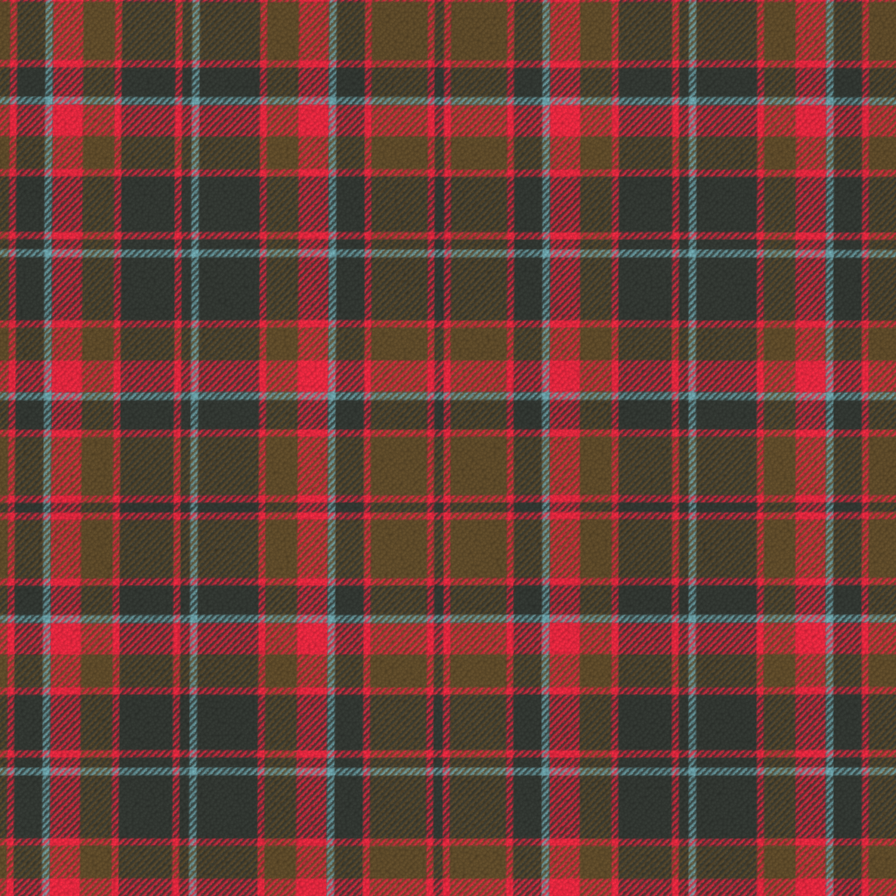
Reproduce this texture procedurally as a Shadertoy shader.

```glsl
// Woven tartan: one stripe sequence is laid out along x (warp) and again along y (weft).
// A soft diagonal twill wave decides how much of each thread shows; cellular
// noise gives the wool its fibre grain and layered sines its slow unevenness.

const vec3 DARK  = vec3(0.180, 0.200, 0.180);
const vec3 OLIVE = vec3(0.350, 0.275, 0.150);
const vec3 RED   = vec3(0.860, 0.140, 0.230);
const vec3 BLUE  = vec3(0.400, 0.610, 0.640);

const vec2 SETT_SIZE   = vec2(0.556, 0.578);   // size of one repeat
const vec2 SETT_CENTRE = vec2(0.4896, 0.5664); // mirror axis, y measured downward
const float TWILL_COUNT = 130.0;               // diagonal ribs across the canvas
const float WEAVE_CONTRAST = 0.33;             // how far one thread hides the other
const float YARN_BLUR = 0.0012;                // woolly softness of stripe edges
const float FIBRES = 290.0;
const float TAU = 6.2831853;

// Coverage of a stripe, softened at its edges
float band(float p, float centre, float halfWidth, float soft) {
    return clamp((halfWidth - abs(p - centre)) / soft + 0.5, 0.0, 1.0);
}

// Thread colour at position t, where one unit is one repeat
vec3 threadColour(float t, float soft) {
    float once = fract(t);
    float fold = min(once, 1.0 - once); // mirrored half of the sequence

    // Broad olive and red fields over the dark ground
    float olive = band(fold, 0.0800, 0.0565, soft) + band(fold, 0.3150, 0.0330, soft);
    float red = band(fold, 0.2530, 0.0305, soft);

    // Narrow red guard lines; the last one is not mirrored
    red += band(fold, 0.0165, 0.0070, soft) + band(fold, 0.1433, 0.0070, soft);
    red += band(fold, 0.3540, 0.0070, soft) + band(once, 0.4754, 0.0070, soft);

    // Blue lines, one of them unmirrored
    float blue = band(fold, 0.2148, 0.0075, soft) + band(once, 0.5095, 0.0075, soft);

    vec3 colour = mix(DARK, OLIVE, min(olive, 1.0));
    colour = mix(colour, RED, min(red, 1.0));
    return mix(colour, BLUE, min(blue, 1.0));
}

vec2 hash2(vec2 p) {
    vec3 q = fract(p.xyx * vec3(0.1031, 0.1030, 0.0973));
    q += dot(q, q.yzx + 33.33);
    return fract((q.xx + q.yz) * q.zy);
}

// Distance to the nearest scattered point
float cellular(vec2 p) {
    vec2 cell = floor(p);
    float nearest = 2.0;
    for (int j = -1; j <= 1; j++) {
        for (int i = -1; i <= 1; i++) {
            vec2 neighbour = cell + vec2(i, j);
            nearest = min(nearest, length(neighbour + hash2(neighbour) - p));
        }
    }
    return nearest;
}

// Slow wave used for crooked threads and uneven dye, about -1 to 1
float layeredSines(vec2 p) {
    return 0.5 * sin(p.x * 7.0 + p.y * 3.0)
         + 0.3 * sin(p.y * 17.0 - p.x * 5.0 + 1.3)
         + 0.2 * sin(p.x * 31.0 + p.y * 23.0 + 2.1);
}

void mainImage(out vec4 fragColor, in vec2 fragCoord) {
    vec2 uv = fragCoord / iResolution.xy;
    float pixel = 1.0 / min(iResolution.x, iResolution.y);

    // Stripe positions, slightly skewed and crooked
    vec2 cloth = vec2(uv.x, 1.0 - uv.y);
    cloth.x += 0.004 * (1.0 - uv.x) * (0.5 - uv.y);
    cloth += 0.0005 * vec2(layeredSines(uv), layeredSines(uv.yx + 4.0));
    vec2 sett = (cloth - SETT_CENTRE) / SETT_SIZE;
    vec2 soft = (pixel + YARN_BLUR) / SETT_SIZE;

    // Fibre grain, faded out when finer than the pixels
    float grainFade = 1.0 - smoothstep(0.7, 1.4, FIBRES * pixel);
    float grain = (cellular(uv * FIBRES) - 0.45) * grainFade;

    // Diagonal ribs, roughened by the grain and faded in the same way
    float ribFade = 1.0 - smoothstep(0.3, 0.6, TWILL_COUNT * pixel);
    float ribPhase = TAU * TWILL_COUNT * (uv.x - uv.y) + 1.2 * grain;
    float warpShare = 0.5 + WEAVE_CONTRAST * ribFade * sin(ribPhase);

    // Interlace the two thread systems
    vec3 warp = threadColour(sett.x, soft.x);
    vec3 weft = threadColour(sett.y, soft.y);
    vec3 colour = mix(weft, warp, warpShare);

    // Rib relief, wool grain and uneven dye
    float light = 1.0 + 0.05 * ribFade * cos(ribPhase);
    light -= 0.22 * grain;
    light += 0.02 * layeredSines(uv * 1.7 + 2.0);

    fragColor = vec4(clamp(colour * light + 0.008, 0.0, 1.0), 1.0);
}
```
